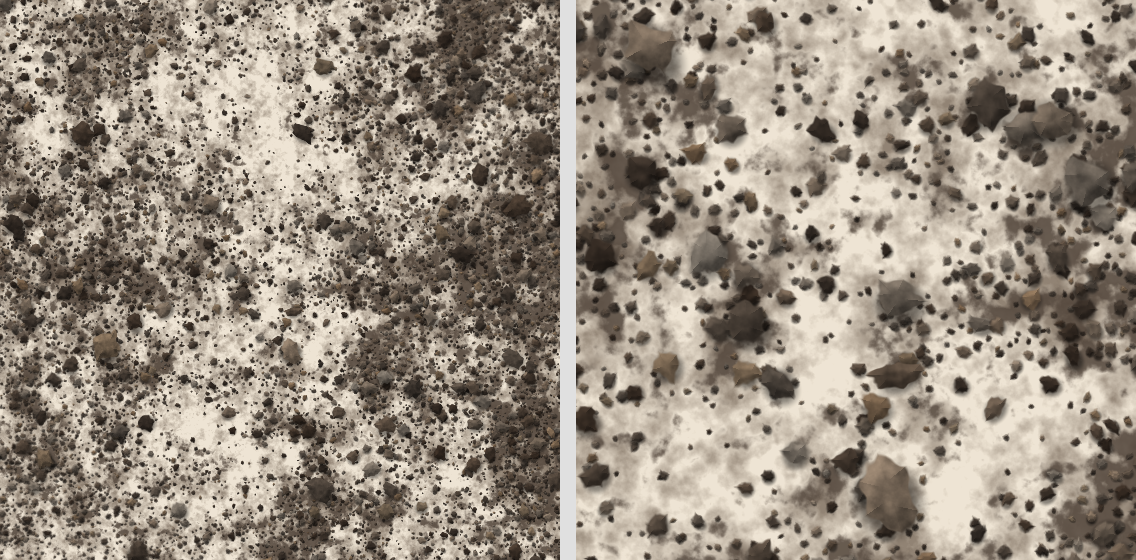
Left, the full canvas; right, a detail of the centre.
Reproduce this texture procedurally as a WebGL 1 fragment shader.

```glsl
precision highp float;
// Dark angular gravel and grit scattered over a pale, streaked, dusty surface.
uniform vec2 u_resolution;

#define PALE vec3(0.935, 0.895, 0.83)
#define DUSTY vec3(0.57, 0.515, 0.455)
#define SOIL vec3(0.31, 0.26, 0.22)
#define STONE_DARK vec3(0.175, 0.142, 0.118)
#define STONE_LIGHT vec3(0.43, 0.385, 0.34)
#define STONE_BROWN vec3(0.44, 0.365, 0.285)
#define LIGHT_DIR vec2(-0.35, 0.94)
#define COVER 0.60
#define SHARP_EDGE 0.0011
#define BLURRED_EDGE 0.0034

float hash(vec2 p) {
  vec3 q = fract(p.xyx * vec3(0.1031, 0.1030, 0.0973));
  q += dot(q, q.yzx + 33.33);
  return fract((q.x + q.y) * q.z);
}

float noise(vec2 p) {
  vec2 i = floor(p), f = fract(p);
  f = f * f * (3.0 - 2.0 * f);
  return mix(mix(hash(i), hash(i + vec2(1.0, 0.0)), f.x),
             mix(hash(i + vec2(0.0, 1.0)), hash(i + 1.0), f.x), f.y);
}

float fbm(vec2 p) {
  float sum = 0.0, weight = 0.5;
  for (int i = 0; i < 4; i++) {
    sum += weight * noise(p);
    p = mat2(1.6, 1.2, -1.2, 1.6) * p + 17.3;
    weight *= 0.5;
  }
  return sum / 0.9375;
}

// How much grit lies here: heavy on the right, swept clean at upper centre.
float density(vec2 p) {
  vec2 swept = (p - vec2(0.40, 0.80)) / vec2(0.16, 0.25);
  float d = COVER + 0.32 * smoothstep(0.45, 0.95, p.x + 0.15 * (p.y - 0.5));
  d += 1.2 * (fbm(p * 6.5 + 3.7) - 0.5) + 0.7 * (noise(p * 21.0) - 0.5);
  return clamp(d - 0.36 * exp(-dot(swept, swept)), 0.06, 1.1);
}

// Irregular convex stone of unit size; also returns the light on its facets.
float stone(vec2 q, vec2 id, out float facet) {
  float d = -2.0;
  facet = 0.0;
  for (int i = 0; i < 6; i++) {
    float k = float(i);
    float angle = 1.0472 * (k + 0.8 * hash(id + k * 7.1));
    vec2 side = vec2(cos(angle), sin(angle));
    float edge = dot(q, side) - mix(0.6, 1.0, hash(id + k * 3.7 + 51.0));
    if (edge > d) {
      d = edge;
      facet = dot(side, LIGHT_DIR);
    }
  }
  facet *= smoothstep(-0.6, -0.25, d);
  return d + 0.25 * (noise(q * 3.0 + id) - 0.5);
}

// One grid of stones, each with a soft contact shadow.
void scatter(inout vec3 color, vec2 p, float cells, float amount, float soft) {
  vec2 home = floor(p * cells);
  for (int y = -1; y <= 1; y++) {
    for (int x = -1; x <= 1; x++) {
      vec2 id = home + vec2(float(x), float(y));
      vec2 seed = id + cells * 1.37;
      vec2 center = id + 0.5 + 0.9 * (vec2(hash(seed), hash(seed + 19.0)) - 0.5);
      if (hash(seed + 37.0) > amount * density(center / cells)) continue;

      float size = hash(seed + 71.0);
      float radius = mix(0.25, 0.52, size * size);
      float turn = 6.2832 * hash(seed + 83.0);
      float squash = mix(0.95, 1.45, hash(seed + 97.0));
      vec2 axis = vec2(cos(turn), sin(turn));
      vec2 q = (p * cells - center) / radius;
      q += axis * dot(q, axis) * (squash - 1.0);

      float facet;
      float d = stone(q, seed, facet);
      float shadow = 1.0 - smoothstep(0.6, 1.25, length(q + 0.25 * LIGHT_DIR));
      color *= 1.0 - 0.42 * shadow;

      float tone = hash(seed + 113.0);
      vec3 body = mix(STONE_DARK, STONE_LIGHT, pow(tone, 1.3));
      body = mix(body, STONE_BROWN, 0.7 * step(0.9, hash(seed + 131.0)));
      body *= mix(vec3(1.04, 1.0, 0.95), vec3(0.96, 1.0, 1.03), hash(seed + 149.0));
      body *= 1.0 + 0.32 * facet + 0.6 * (fbm(p * 150.0) - 0.5);
      color = mix(color, body, 1.0 - smoothstep(-soft, soft, d * radius / cells));
    }
  }
}

// Pale base with upright streaks, mottled dust and a film of soil.
vec3 ground(vec2 p, float grit) {
  float streak = noise(p * vec2(75.0, 9.0)) - 0.5;
  float mottle = fbm(p * 58.0) - 0.5;
  float grain = fbm(p * 150.0 + 9.0) - 0.5;
  float clean = 0.98 - 0.58 * grit + 0.3 * streak + 1.3 * mottle + 1.1 * grain;
  vec3 color = mix(DUSTY, PALE, clamp(clean, 0.0, 1.0));
  float patches = 1.3 * (fbm(p * 62.0 + 31.0) - 0.5) + 0.8 * grain;
  float film = smoothstep(0.32, 0.78, 0.62 * grit + patches + 0.03);
  return mix(color, SOIL, 0.85 * film);
}

void main() {
  vec2 p = gl_FragCoord.xy / u_resolution.y;
  float defocus = smoothstep(0.3, 0.95, abs(p.x + p.y - 1.0));
  float soft = max(mix(SHARP_EDGE, BLURRED_EDGE, defocus), 0.6 / u_resolution.y);

  vec3 color = ground(p, density(p));
  scatter(color, p, 150.0, 0.52, soft);
  scatter(color, p, 88.0, 0.56, soft);
  scatter(color, p, 50.0, 0.52, soft);
  scatter(color, p, 30.0, 0.38, soft);
  scatter(color, p, 18.0, 0.17, soft);
  gl_FragColor = vec4(clamp(color, 0.0, 1.0), 1.0);
}
```
